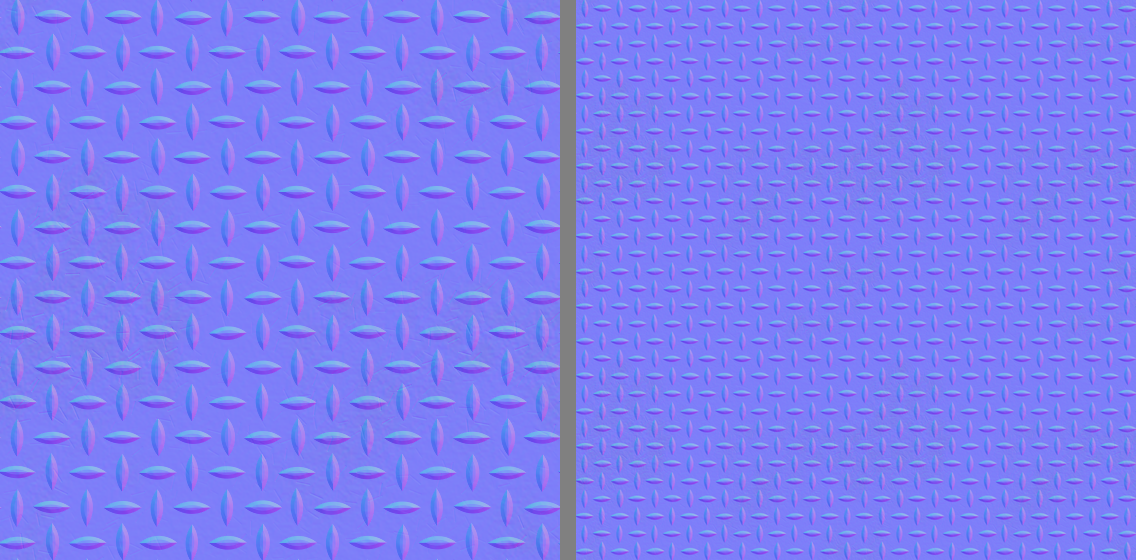
Left: one tile. Right: repeated 2 by 2.
A Shadertoy shader for this texture map:

```glsl
#define CELLS 16.0           // lugs across and down, even
#define LUG_HALF_LENGTH 0.54 // in cells
#define LUG_HALF_WIDTH 0.19  // in cells
#define LUG_SLOPE 0.47       // steepness of the outer bevel
#define CROWN_SLOPE 0.20     // steepness near the ridge
#define BEVEL_WIDTH 0.105    // in cells
#define JITTER 0.045         // placement error of each lug
#define GRAIN 0.011          // height of the surface grain
#define SCRATCH_CELLS 44.0
#define SCRATCH_DEPTH 0.006
#define SAMPLE_STEP 0.0009   // in canvas units

vec2 hash2(vec2 p) {
    vec3 q = fract(p.xyx * vec3(0.1031, 0.1030, 0.0973));
    q += dot(q, q.yzx + 33.33);
    return fract((q.xx + q.yz) * q.zy);
}

// Value noise that wraps after a whole number of lattice cells
float noise(vec2 uv, float period) {
    vec2 p = uv * period;
    vec2 i = floor(p), f = fract(p);
    f = f * f * (3.0 - 2.0 * f);
    vec2 lo = mod(i, period), hi = mod(i + 1.0, period);
    float a = hash2(lo + period).x;
    float b = hash2(vec2(hi.x, lo.y) + period).x;
    float c = hash2(vec2(lo.x, hi.y) + period).x;
    float d = hash2(hi + period).x;
    return mix(mix(a, b, f.x), mix(c, d, f.x), f.y);
}

// Depth inside a pointed lens lying along x, negative outside
float lensDepth(vec2 p, float halfLength, float halfWidth) {
    float radius = (halfLength * halfLength + halfWidth * halfWidth) / (2.0 * halfWidth);
    return radius - length(vec2(p.x, abs(p.y) + radius - halfWidth));
}

// Raised lugs, alternating horizontal and vertical
float lugHeight(vec2 uv) {
    vec2 p = uv * CELLS;
    float height = 0.0;
    for (int y = -1; y <= 1; y++)
    for (int x = -1; x <= 1; x++) {
        vec2 id = floor(p) + vec2(x, y);
        vec2 rnd = hash2(mod(id, CELLS) + 7.0);
        vec2 local = p - id - 0.5 - (rnd - 0.5) * JITTER;
        bool upright = mod(id.x + id.y, 2.0) > 0.5;
        if (upright) local = local.yx;
        local.y += (rnd.y - 0.5) * 0.06 * local.x;
        float depth = lensDepth(local, LUG_HALF_LENGTH, LUG_HALF_WIDTH * mix(0.92, 1.06, rnd.x));
        depth = max(depth, 0.0);
        float bevel = LUG_SLOPE * min(depth, BEVEL_WIDTH);
        float crown = CROWN_SLOPE * max(depth - BEVEL_WIDTH, 0.0);
        height = max(height, (bevel + crown) * (upright ? 0.82 : 1.0));
    }
    return height * (0.88 + 0.24 * noise(uv, 80.0));
}

// Short grooves in random directions
float scratchHeight(vec2 uv) {
    vec2 p = uv * SCRATCH_CELLS;
    float groove = 0.0;
    for (int y = -1; y <= 1; y++)
    for (int x = -1; x <= 1; x++) {
        vec2 id = floor(p) + vec2(x, y);
        vec2 key = mod(id, SCRATCH_CELLS);
        vec2 center = hash2(key + 61.0), shape = hash2(key + 137.0);
        float angle = shape.x * 6.2832;
        vec2 along = vec2(cos(angle), sin(angle));
        vec2 local = p - id - center;
        float halfLength = 0.15 + 0.4 * shape.y;
        float t = clamp(dot(local, along), -halfLength, halfLength);
        float line = 1.0 - smoothstep(0.0, 0.11, length(local - along * t));
        groove = max(groove, line * step(0.45, center.x) * shape.y);
    }
    return -SCRATCH_DEPTH * groove;
}

// Broad areas of heavier wear
float wearAmount(vec2 uv) {
    return smoothstep(0.3, 0.72, 0.65 * noise(uv, 5.0) + 0.35 * noise(uv, 13.0));
}

float surfaceHeight(vec2 uv) {
    float grain = 0.6 * noise(uv, 112.0) + 0.4 * noise(uv, 208.0);
    float wear = mix(0.35, 1.0, wearAmount(uv));
    return lugHeight(uv) + wear * (GRAIN * grain + scratchHeight(uv));
}

void mainImage(out vec4 fragColor, in vec2 fragCoord) {
    vec2 uv = fragCoord / iResolution.xy;
    vec2 dx = vec2(SAMPLE_STEP, 0.0), dy = dx.yx;

    // Surface normal from the height differences
    vec2 slope = vec2(surfaceHeight(uv + dx) - surfaceHeight(uv - dx),
                      surfaceHeight(uv + dy) - surfaceHeight(uv - dy));
    slope /= 2.0 * SAMPLE_STEP * CELLS;
    vec3 normal = normalize(vec3(-slope, 1.0));

    // Encoded normal, dulled a little where worn
    vec3 color = 0.5 + 0.5 * normal - vec3(0.008, 0.005, 0.022);
    float stain = wearAmount(uv) * noise(uv, 37.0);
    color -= stain * vec3(0.005, 0.0, 0.045);
    fragColor = vec4(clamp(color, 0.0, 1.0), 1.0);
}
```
